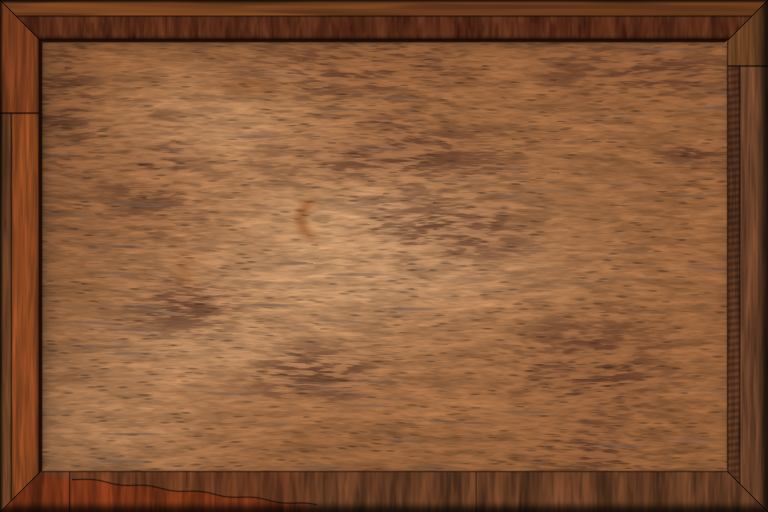
Reproduce this texture procedurally as a Shadertoy shader.

```glsl
// Draws a weathered, fine-grained wooden board inside a bevelled frame of old timber.
const vec2 BOARD = vec2(1.5, 1);
const float FRAME = 0.079;

vec3 hash3(vec2 cell) {
    vec3 q = fract(cell.xyx * vec3(0.1031, 0.1030, 0.0973));
    q += dot(q, q.yxz + 33.33);
    return fract((q.xxy + q.yzz) * q.zyx);
}

// Cellular noise: nearest distance, blended tone, nearest tone
vec3 cells(vec2 p) {
    vec2 base = floor(p);
    float nearest = 9.0, tone = 0.0, sum = 0.0, weight = 0.0;
    for (int k = 0; k < 9; k++) {
        vec2 cell = base + vec2(k % 3 - 1, k / 3 - 1);
        vec3 h = hash3(cell);
        vec2 r = cell + h.xy - p;
        float d2 = dot(r, r), w = exp(-5.0 * d2);
        sum += w * h.z;
        weight += w;
        if (d2 < nearest) { nearest = d2; tone = h.z; }
    }
    return vec3(sqrt(nearest), sum / weight, tone);
}

// Stretched layers of cell tone, centred on zero
float fibres(vec2 p, vec2 scale) {
    float sum = 0.0;
    for (int i = 0; i < 4; i++) {
        sum += cells(p * scale + float(i) * 17.3).y - 0.5;
        scale *= 1.7;
    }
    return sum;
}

float blob(vec2 p, vec4 b) {
    vec2 q = (p - b.xy) / b.zw;
    return exp(-dot(q, q));
}

float line(float d, float halfWidth, float px) {
    return 1.0 - smoothstep(halfWidth - px, halfWidth + px, abs(d));
}

vec3 boardColor(vec2 p) {
    const vec4 GLOWS[6] = vec4[6](
        vec4(0.68, 0.5, 0.5, 0.28), vec4(0.7, 0.58, 0.24, 0.07),
        vec4(0.7, 0.46, 0.36, 0.07), vec4(0.2, 0.16, 0.24, 0.14),
        vec4(0.44, 0.33, 0.28, 0.08), vec4(0.42, 0.77, 0.2, 0.1));
    const vec4 STAINS[11] = vec4[11](
        vec4(0.3, 0.66, 0.08, 0.1), vec4(0.36, 0.4, 0.09, 0.05),
        vec4(0.87, 0.55, 0.14, 0.06), vec4(0.78, 0.7, 0.2, 0.06),
        vec4(0.62, 0.27, 0.12, 0.05), vec4(0.72, 0.87, 0.2, 0.06),
        vec4(0.12, 0.81, 0.07, 0.14), vec4(1.25, 0.86, 0.18, 0.05),
        vec4(1.36, 0.7, 0.07, 0.02), vec4(1.16, 0.28, 0.14, 0.1),
        vec4(1.16, 0.11, 0.1, 0.05));
    vec2 g = p;
    g.y += 0.005 * sin(p.x * 5.0 + p.y * 11.0) + 0.002 * sin(p.x * 13.0 - p.y * 23.0) + 0.015 * p.x;
    float grain = fibres(g, vec2(13, 72)), cloud = fibres(g + 4.0, vec2(5, 16));

    // Broad light and shade
    float light = 0.0, stain = 0.0;
    for (int i = 0; i < 6; i++) light += 0.54 * blob(p, GLOWS[i]);
    vec3 col = mix(vec3(0.575, 0.37, 0.222), vec3(0.735, 0.55, 0.39), min(light, 1.0));
    col *= 1.0 + 0.13 * grain + 0.055 * cloud;

    // Fibrous dark stains
    for (int i = 0; i < 11; i++) stain += blob(p, STAINS[i]);
    float ragged = smoothstep(-0.35, 0.75, -grain - 0.5 * cloud);
    col = mix(col, vec3(0.34, 0.2, 0.14), min(stain, 1.0) * (0.16 + 0.55 * ragged));

    // Orange marks
    vec2 q = p - vec2(0.622, 0.572);
    float mark = exp(-pow((length(q) - 0.034) / 0.012, 2.0)) * smoothstep(0.012, -0.025, q.x);
    mark += 0.6 * blob(p, vec4(0.48, 0.83, 0.06, 0.018)) + 0.5 * blob(p, vec4(0.36, 0.47, 0.02, 0.035));
    col = mix(col, vec3(0.56, 0.3, 0.13), 0.55 * min(mark, 1.0));

    // Fine pores and sparse grey scratches
    vec3 pore = cells(g * vec2(32, 170)), scratch = cells(g * vec2(5, 95) + 8.0);
    col *= 1.0 - 0.24 * smoothstep(0.5, 0.1, pore.x) * smoothstep(0.72, 0.98, pore.z);
    float grey = smoothstep(0.42, 0.12, scratch.x) * smoothstep(0.86, 0.98, scratch.z);
    return mix(col, vec3(0.4, 0.33, 0.3), 0.45 * grey);
}

// Rails: a runs along, t goes from 0 outside to 1 at the board
vec3 topRail(float a, float t, float px) {
    vec3 strip = mix(vec3(0.33, 0.18, 0.09), vec3(0.53, 0.3, 0.14), cells(vec2(a * 6.0, t * 9.0)).y);
    float ridge = 0.5 + 0.35 * fibres(vec2(a, t), vec2(45, 0.7));
    vec3 ends = mix(vec3(0.22, 0.09, 0.045), vec3(0.44, 0.24, 0.14), ridge);
    return mix(strip, ends, smoothstep(0.37, 0.43, t)) * (1.0 - 0.5 * line(t - 0.4, 0.02, px));
}

vec3 bottomRail(float a, float t, float px) {
    float ridge = 0.5 + 0.35 * fibres(vec2(a, t), vec2(40, 0.4));
    float crack = t - 0.83 + 1.4 * (a - 0.14) + 0.03 * sin(a * 60.0);
    float red = smoothstep(0.65, 0.55, a) * mix(0.25, 1.0, smoothstep(0.05, -0.05, crack));
    vec3 col = mix(vec3(0.375, 0.225, 0.135), vec3(0.44, 0.19, 0.085), red) * (0.6 + 0.8 * ridge);
    float gap = line(crack, 0.015, px) * step(0.14, a) * step(a, 0.62);
    return col * (1.0 - 0.6 * max(gap, line(abs(a - 0.533) - 0.397, 0.001, px * FRAME)));
}

vec3 sideRail(float a, float t, float px, bool isLeft) {
    float ridge = 0.72 + 0.56 * (0.5 + 0.4 * fibres(vec2(a, t + (isLeft ? 0.0 : 7.0)), vec2(4, 5)));
    float seam = isLeft ? 0.28 : 0.7, joint = isLeft ? 0.779 : 0.871;
    float notch = 0.88 + 0.12 * sin(a * 480.0 + t * 5.0);
    vec3 outer = isLeft ? vec3(0.4, 0.24, 0.14) : vec3(0.42, 0.26, 0.165);
    vec3 inner = isLeft ? vec3(0.49, 0.25, 0.115) : vec3(0.36, 0.21, 0.13) * notch;
    vec3 block = isLeft ? vec3(0.45, 0.225, 0.11) : vec3(0.39, 0.24, 0.13);
    vec3 col = mix(outer, inner, smoothstep(-0.03, 0.03, t - seam));
    col *= 1.0 - 0.55 * line(t - seam, 0.02, px);
    col = mix(col, block, smoothstep(-0.002, 0.002, a - joint)) * ridge;
    return col * (1.0 - 0.7 * line(a - joint, 0.0015, px * FRAME));
}

void mainImage(out vec4 fragColor, in vec2 fragCoord) {
    vec2 p = fragCoord / iResolution.xy * BOARD, edge = min(p, BOARD - p);
    float px = 1.0 / iResolution.y, d = min(edge.x, edge.y), t = d / FRAME, tpx = px / FRAME;
    bool isLeft = p.x < 0.75, isLow = p.y < 0.5;

    // Four mitred rails with rounded outer edges
    vec3 side = sideRail(p.y, t, tpx, isLeft);
    vec3 level = isLow ? bottomRail(p.x, t, tpx) : topRail(p.x, t, tpx);
    float miter = edge.x - edge.y;
    bool shaded = miter > 0.0 ? !isLow : isLeft;
    vec3 rail = mix(side, level, smoothstep(-px, px, miter));
    rail *= 1.0 - 0.7 * line(miter, 0.0012, px);
    rail *= mix(0.3, 1.0, smoothstep(0.0, shaded ? 0.1 : 0.3, t));
    if (shaded) rail *= 1.0 - 0.45 * smoothstep(0.84, 1.0, t);

    // Board, inner shadow and dark joint
    vec3 board = boardColor(p);
    board *= 1.0 - (shaded ? 0.35 : 0.12) * exp(-max(d - FRAME, 0.0) / 0.01);
    board *= 1.0 - 0.16 * exp(-max(p.x - FRAME, 0.0) / 0.08);
    vec3 col = mix(rail, board, smoothstep(-px, px, d - FRAME));
    float joint = line(d - FRAME, shaded ? 0.0035 : 0.0013, px);
    col = mix(col, vec3(0.1, 0.035, 0.02), joint * (shaded ? 0.9 : 0.55));
    fragColor = vec4(clamp(col, 0.0, 1.0), 1);
}
```
